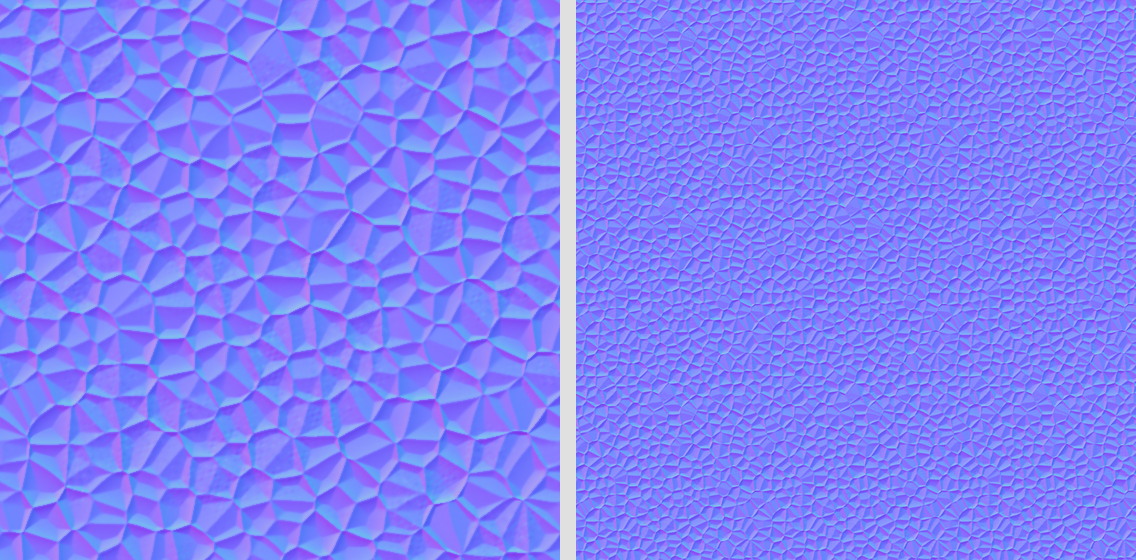
Left: one tile. Right: repeated 3 by 3.
Write a WebGL 2 fragment shader that draws this texture map.

```glsl
#version 300 es
precision highp float;
// Tiling normal map of pebbled leather: rounded, faceted Voronoi domes.
// Each dome slopes toward its closest neighbours, blended softly at creases,
// and flattens into narrow valleys; faint streaky grain covers some patches.

uniform vec2 u_resolution;
out vec4 outColor;

const float CELLS = 18.0;

float hash(vec2 p) {
    return fract(sin(dot(p, vec2(127.1, 311.7))) * 43758.5453);
}

// Random site inside a grid cell; ids wrap so the pattern tiles.
vec2 site(vec2 cell) {
    vec2 id = mod(cell, CELLS);
    return cell + 0.5 + 0.94 * (vec2(hash(id), hash(id + 57.3)) - 0.5);
}

// Value noise that wraps after a whole number of lattice steps.
float noise(vec2 p, vec2 period) {
    vec2 i = floor(p);
    vec2 f = p - i;
    f = f * f * f * (f * (f * 6.0 - 15.0) + 10.0);
    vec2 a = mod(i, period);
    vec2 b = mod(i + 1.0, period);
    return mix(mix(hash(a), hash(vec2(b.x, a.y)), f.x),
               mix(hash(vec2(a.x, b.y)), hash(b), f.x), f.y);
}

// Outward slope of the dome at p, in grid units.
vec2 domeSlope(vec2 p) {
    vec2 base = floor(p);

    // Closest site
    vec2 nearest = vec2(0.0);
    float nearestSq = 1e3;
    for (int y = -2; y <= 2; y++) {
        for (int x = -2; x <= 2; x++) {
            vec2 offset = site(base + vec2(x, y)) - p;
            float distSq = dot(offset, offset);
            if (distSq < nearestSq) {
                nearestSq = distSq;
                nearest = offset;
            }
        }
    }

    // Soft choice of the second closest site gives the facet direction
    const float SHARPNESS = 18.0;
    vec2 direction = vec2(0.0);
    float total = 1e-12;
    for (int y = -2; y <= 2; y++) {
        for (int x = -2; x <= 2; x++) {
            vec2 offset = site(base + vec2(x, y)) - p;
            vec2 toSite = offset - nearest;
            if (dot(toSite, toSite) > 1e-5) {
                float weight = exp(-SHARPNESS * (dot(offset, offset) - nearestSq));
                direction += weight * toSite;
                total += weight;
            }
        }
    }
    direction /= total;

    // Steep rim, flat crown, and a smooth valley along the border
    float rise = -log(total) / SHARPNESS;
    float edge = rise / (2.0 * length(direction) + 0.05);
    float valley = smoothstep(-0.035, 0.075, edge);
    return direction * valley * exp(-1.35 * max(rise, 0.0));
}

// Diagonal streaks, as the slope of a sheared noise.
vec2 grainSlope(vec2 uv) {
    vec2 period = vec2(64.0, 120.0);
    vec2 q = vec2(uv.x + uv.y, uv.y - uv.x) * period;
    float here = noise(q, period);
    float along = noise(q + vec2(0.4, 0.0), period) - here;
    float across = noise(q + vec2(0.0, 0.4), period) - here;
    return vec2(along - across, along + across);
}

void main() {
    vec2 uv = gl_FragCoord.xy / u_resolution;

    // Gentle bend of the cell borders
    vec2 bend = vec2(noise(uv * 13.0, vec2(13.0)),
                     noise(uv * 13.0 + 5.0, vec2(13.0))) - 0.5;
    vec2 slope = domeSlope(uv * CELLS + 0.22 * bend) * vec2(0.42, -0.52);

    // Grain, stronger in scattered patches
    float patches = smoothstep(0.4, 0.85, noise(uv * 15.0 + 3.0, vec2(15.0)));
    slope += grainSlope(uv) * (0.015 + 0.11 * patches);

    vec3 normal = normalize(vec3(slope, 1.0));
    outColor = vec4(0.5 + 0.5 * normal, 1.0);
}
```
